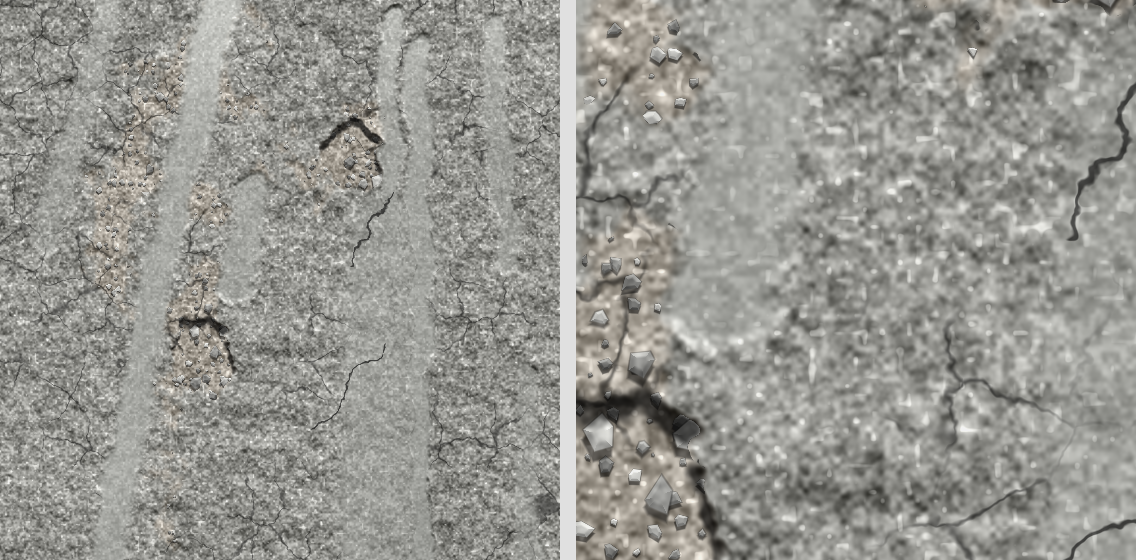
Left, the full canvas; right, a detail of the centre.
Reproduce this texture procedurally as a WebGL 2 fragment shader.

```glsl
#version 300 es
precision highp float;
// Worn asphalt: smooth wheel streaks, crumbled patches, two potholes, cracks and loose stones.
uniform vec2 u_resolution;
out vec4 fragColor;
const vec2 toLight = vec2(0.12, 0.99);

float hash(vec2 p) {
    vec3 q = fract(p.xyx * vec3(0.1031, 0.1030, 0.0973));
    q += dot(q, q.yzx + 33.33);
    return fract((q.x + q.y) * q.z);
}
float noise(vec2 p) {
    vec2 i = floor(p), f = fract(p);
    f = f * f * (3.0 - 2.0 * f);
    return mix(mix(hash(i), hash(i + vec2(1, 0)), f.x),
               mix(hash(i + vec2(0, 1)), hash(i + vec2(1, 1)), f.x), f.y);
}
float fbm(vec2 p) {
    float sum = 0.0, amp = 0.5;
    for (int i = 0; i < 5; i++, amp *= 0.53) {
        sum += amp * noise(p);
        p = mat2(1.6, 1.2, -1.2, 1.6) * p + 17.3;
    }
    return sum;
}
vec2 warp(vec2 p, float freq, float amount) {
    return p + amount * (vec2(fbm(p * freq), fbm(p * freq + 31.7)) - 0.5);
}
float segment(vec2 p, vec2 a, vec2 b) {
    vec2 d = b - a;
    return length(p - a - d * clamp(dot(p - a, d) / dot(d, d), 0.0, 1.0));
}
float streak(vec2 p, vec2 a, vec2 b, float halfWidth) {
    return 1.0 - smoothstep(halfWidth * 0.65, halfWidth * 1.25, segment(p, a, b));
}
float streaks(vec2 p) {
    float s = streak(p, vec2(0.18, -0.05), vec2(0.28, 0.5), 0.03);
    s = max(s, streak(p, vec2(0.28, 0.5), vec2(0.41, 1.05), 0.032));
    s = max(s, streak(p, vec2(0.755, -0.05), vec2(0.75, 0.92), 0.02));
    s = max(s, 0.7 * streak(p, vec2(0.68, -0.05), vec2(0.7, 0.58), 0.085));
    s = max(s, 0.9 * streak(p, vec2(0.7, 0.55), vec2(0.7, 0.97), 0.02));
    s = max(s, 0.8 * streak(p, vec2(0.91, 0.53), vec2(0.88, 0.95), 0.023));
    s = max(s, 0.6 * streak(p, vec2(0.95, -0.05), vec2(0.94, 0.33), 0.02));
    s = max(s, 0.9 * streak(p, vec2(0.42, 0.48), vec2(0.45, 0.67), 0.025));
    return max(s, 0.6 * streak(p, vec2(0.08, 0.57), vec2(0.2, 1.0), 0.025));
}
float pothole(vec2 p) {
    float d = min(length((p - vec2(0.355, 0.375)) / vec2(0.05, 0.07)),
                  length((p - vec2(0.63, 0.72)) / vec2(0.052, 0.062)));
    return 1.0 - smoothstep(0.9, 1.06, d);
}
// x: smooth streak, y: crumbled, z: pothole, w: height
vec4 surface(vec2 p) {
    vec2 q = warp(p, 15.0, 0.075);
    float hole = pothole(q), worn = streaks(mix(p, q, 0.5)) * (1.0 - hole);
    float d = segment(q, vec2(0.27, 0.05), vec2(0.35, 0.42));
    d = min(d, segment(q, vec2(0.35, 0.42), vec2(0.42, 0.97)));
    d = min(d, segment(q, vec2(0.48, 0.68), vec2(0.65, 0.74)));
    d = min(d, segment(q, vec2(0.19, 0.46), vec2(0.27, 0.82)));
    float loose = smoothstep(-0.01, 0.03, 0.02 - d + 0.28 * (fbm(p * 16.0) - 0.5));
    loose = max(loose * (1.0 - worn), hole);
    return vec4(worn, loose, hole, fbm(p * 25.0) * (1.0 - 0.85 * worn) - 0.05 * loose - 0.12 * hole);
}
// Lines where the two nearest cell centres are equally far
float cracks(vec2 p) {
    float nearest = 9.0, second = 9.0;
    for (int k = 0; k < 9; k++) {
        vec2 c = floor(p) + vec2(k % 3 - 1, k / 3 - 1);
        float d = length(c + vec2(hash(c), hash(c + 71.7)) - p);
        second = min(second, max(nearest, d));
        nearest = min(nearest, d);
    }
    return 1.0 - smoothstep(0.0, 0.07, second - nearest);
}
// Angular stones; x: cover, y: brightness, z: shadow
vec3 stones(vec2 p, float density) {
    vec3 result = vec3(0.0);
    for (int k = 0; k < 9; k++) {
        vec2 c = floor(p) + vec2(k % 3 - 1, k / 3 - 1);
        float pick = hash(c + 5.3), d = -1.0, shadow = -1.0, facet = 0.0;
        float r = mix(0.14, 0.4, hash(c + 8.1)) * smoothstep(pick, pick + 0.12, density);
        if (r < 0.05) continue;
        vec2 q = p - c - 0.2 - 0.6 * vec2(hash(c), hash(c + 71.7));
        for (float s = 0.0; s < 5.0; s++) {
            float a = 1.2566 * (s + 0.7 * hash(c + s * 3.1)) + 6.28 * pick;
            vec2 side = vec2(cos(a), sin(a)) * mix(0.9, 1.5, hash(c + s * 7.7));
            float e = dot(q, side) - r;
            if (e > d) { d = e; facet = dot(side, toLight); }
            shadow = max(shadow, dot(q + toLight * r * 0.55, side) - r);
        }
        float tone = mix(0.45, 0.78, hash(c + 2.9)) + 0.15 * facet * smoothstep(-0.65 * r, -0.3 * r, d);
        result.z = max(result.z, 1.0 - smoothstep(-0.04, 0.06, shadow));
        result.xy = mix(result.xy, vec2(1.0, tone), 1.0 - smoothstep(-0.03, 0.04, d));
    }
    return result;
}
void main() {
    vec2 p = gl_FragCoord.xy / u_resolution, bent = warp(p, 22.0, 0.05);
    vec4 ground = surface(p);
    float relief = ground.w - surface(p + toLight * 0.0035).w, rough = 1.0 - ground.x;
    // Base tones, grain, pale grit and lit relief
    vec3 color = mix(vec3(0.575, 0.575, 0.555), vec3(0.64, 0.645, 0.625), ground.x);
    color = mix(color, vec3(0.665, 0.63, 0.58), 0.75 * ground.y);
    color += 0.12 * (fbm(p * 5.0) - 0.5) + 0.1 * ground.x * smoothstep(0.7, 1.0, p.y);
    float grain = noise(p * 270.0) + 0.7 * noise(p * 140.0 + 9.0) - 0.85;
    color += grain * mix(0.12, 0.27, rough) + relief * (relief < 0.0 ? 1.8 : 1.3);
    color += 0.2 * smoothstep(0.75, 0.95, noise(p * 190.0 + 40.0)) * (0.4 + 0.6 * rough);
    // Crevices and long cracks
    color *= 1.0 - 0.45 * cracks(bent * 14.0) * rough * smoothstep(0.42, 0.6, fbm(p * 9.0 + 3.0));
    float gap = segment(bent, vec2(0.7, 0.66), vec2(0.63, 0.53));
    gap = min(gap, segment(bent, vec2(0.68, 0.38), vec2(0.57, 0.24)));
    color *= 1.0 - 0.6 * (1.0 - smoothstep(0.0008, 0.003, gap));
    // Small, then large stones
    for (float size = 0.0; size < 2.0; size++) {
        float density = mix(0.03 * rough + 0.45 * ground.y, 0.2 * ground.y + 0.3 * ground.z, size);
        vec3 stone = stones(p * mix(75.0, 36.0, size) + 13.0, density);
        color *= 1.0 - 0.5 * stone.z * (1.0 - stone.x);
        color = mix(color, vec3(1.0, 1.0, 0.98) * (stone.y + 0.15 * grain), stone.x);
    }
    // Shadow below the upper pothole rims
    color *= 1.0 - 0.68 * ground.z * (1.0 - pothole(warp(p + toLight * 0.016, 15.0, 0.075)));
    fragColor = vec4(clamp(color, 0.08, 0.95), 1.0);
}
```
